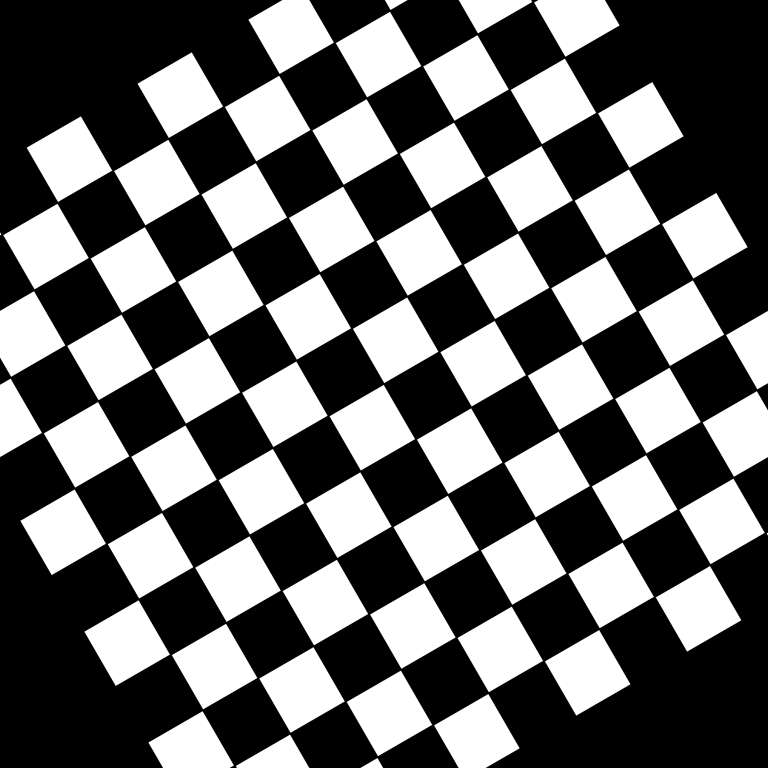
Write a Shadertoy shader that draws this pattern.

```glsl
// Draws a square black and white checkerboard, turned about the canvas centre,
// on a black ground. Cell parity picks the light cells; the distance to the
// nearest cell edge softens each light cell just inside its border.

const float CELLS_PER_SIDE = 12.0;
const float TILT = radians(30.0);
const vec3 DARK = vec3(0.0);
const vec3 LIGHT = vec3(1.0);

// Coordinates of p in a frame turned counter-clockwise by angle.
vec2 toTurnedFrame(vec2 p, float angle) {
    float c = cos(angle);
    float s = sin(angle);
    return vec2(c * p.x + s * p.y, c * p.y - s * p.x);
}

// 1 on cells whose column and row sum is even, else 0.
float evenCell(vec2 grid) {
    vec2 cell = floor(grid);
    return 1.0 - mod(cell.x + cell.y, 2.0);
}

// Coverage of a cell, fading to 0 at its border over the given softness.
float cellCoverage(vec2 grid, vec2 softness) {
    vec2 edgeDistance = 0.5 - abs(fract(grid) - 0.5);
    vec2 coverage = smoothstep(vec2(0.0), softness, edgeDistance);
    return coverage.x * coverage.y;
}

// 1 inside a centred square of the given half size, else 0.
float insideSquare(vec2 p, float halfSize) {
    return step(max(abs(p.x), abs(p.y)), halfSize);
}

void mainImage(out vec4 fragColor, in vec2 fragCoord) {
    // Centred canvas units, measured in cells
    float canvasSize = min(iResolution.x, iResolution.y);
    vec2 centred = (fragCoord - 0.5 * iResolution.xy) / canvasSize;
    vec2 grid = toTurnedFrame(centred, TILT) * CELLS_PER_SIDE;

    // Light cells, limited to the board
    float light = evenCell(grid) * cellCoverage(grid, fwidth(grid));
    light *= insideSquare(grid, 0.5 * CELLS_PER_SIDE);

    fragColor = vec4(mix(DARK, LIGHT, light), 1.0);
}
```
